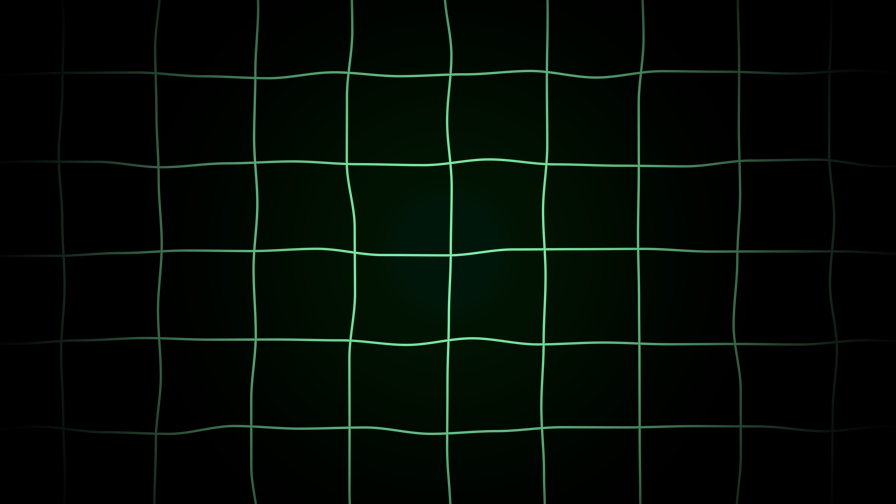
A WebGL 2 fragment shader for this background:

```glsl
#version 300 es
precision highp float;
// A wavering mint grid of 9 by 5 lines over black, lit by a dim green central glow.

uniform vec2 u_resolution;
out vec4 fragColor;

float hash(vec2 cell) {
    vec3 q = fract(cell.xyx * vec3(0.1031, 0.1030, 0.0973));
    q += dot(q, q.yzx + 33.33);
    return fract((q.x + q.y) * q.z);
}

// Smooth sideways drift of one line, from -1 to 1
float drift(float along, float seed) {
    float knot = floor(along);
    float t = along - knot;
    float a = hash(vec2(knot, seed));
    float b = hash(vec2(knot + 1.0, seed));
    return mix(a, b, t * t * (3.0 - 2.0 * t)) * 2.0 - 1.0;
}

// Distance to the nearest of a set of evenly spaced, hand-drawn lines
float lineDistance(float across, float along, float spacing, float seed) {
    float id = round(across / spacing);
    float wobble = 0.0085 * drift(along / 0.13 + id * 0.37, id + seed);
    return abs(across - id * spacing - wobble);
}

float stroke(float dist, float pixel) {
    return 1.0 - smoothstep(-0.8 * pixel, 0.8 * pixel, dist - 0.0023);
}

void main() {
    // Centred coordinates in units of canvas height
    vec2 p = (gl_FragCoord.xy - 0.5 * u_resolution) / u_resolution.y;
    float pixel = 1.0 / u_resolution.y;
    float radius = length(p);

    // Background glow with a cooler core
    float glow = 1.0 - smoothstep(0.08, 0.66, radius);
    vec3 color = vec3(0.004, 0.075, 0.008) * glow;
    color += vec3(0.0, 0.012, 0.03) * (1.0 - smoothstep(0.09, 0.15, radius));

    // Grid lines, fading toward the sides and corners
    float columns = stroke(lineDistance(p.x + 0.001, p.y, 0.1914, 17.0), pixel);
    float rows = stroke(lineDistance(p.y, p.x, 0.1764, 53.0), pixel);
    float fade = 1.0 - smoothstep(0.1, 0.99, radius);
    vec3 mint = vec3(0.52, 0.95, 0.68);
    color = mix(color, mint, max(columns, rows) * fade);

    fragColor = vec4(color, 1.0);
}
```
